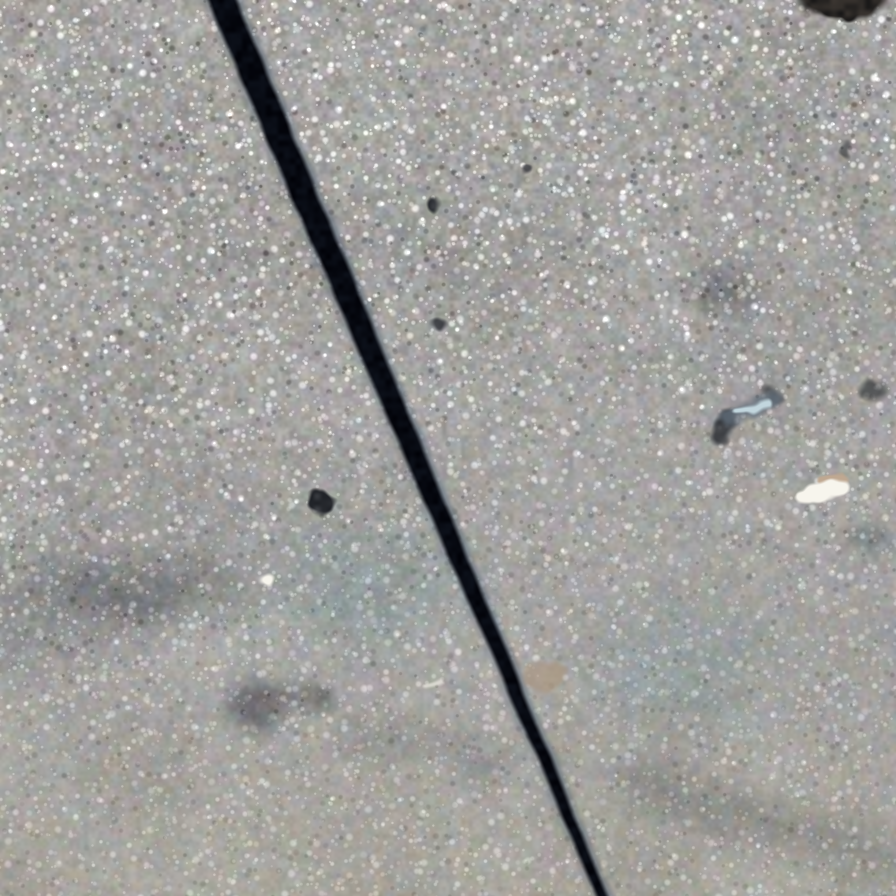
A Shadertoy shader for this texture:

```glsl
// Weathered grey concrete crossed by a tapering dark joint, with small debris.
// Layered value noise makes the stone, jittered cells scatter bright and dark
// grains, and soft ellipses and capsules place the stains and objects.

const vec3 STONE = vec3(0.637, 0.633, 0.624);
const vec3 JOINT = vec3(0.025, 0.035, 0.065);
const vec3 JOINT_RIM = vec3(0.38, 0.43, 0.48);
const vec3 SOOT = vec3(0.17, 0.18, 0.20);
const vec3 RUST = vec3(0.67, 0.58, 0.49);
const vec3 CHALK = vec3(0.97, 0.96, 0.93);
const float JOINT_BOTTOM_X = 0.673;
const float JOINT_TOP_X = 0.247;
const float JOINT_BOTTOM_HALF = 0.0055;
const float JOINT_TOP_HALF = 0.0150;
const float GRAIN_CONTRAST = 0.17;
const float TINT_CONTRAST = 0.045;

float hash(vec2 p) {
    vec3 q = fract(vec3(p.xyx) * 0.1031);
    q += dot(q, q.yzx + 33.33);
    return fract((q.x + q.y) * q.z);
}

float noise(vec2 p) {
    vec2 i = floor(p), f = fract(p);
    f = f * f * (3.0 - 2.0 * f);
    return mix(mix(hash(i), hash(i + vec2(1, 0)), f.x),
               mix(hash(i + vec2(0, 1)), hash(i + vec2(1, 1)), f.x), f.y);
}

float fbm(vec2 p) {
    float sum = 0.0, amp = 0.5;
    for (int i = 0; i < 4; i++) {
        sum += amp * noise(p);
        p = mat2(0.8, 0.6, -0.6, 0.8) * p * 2.03 + 17.0;
        amp *= 0.5;
    }
    return sum;
}

// Strength of the strongest round grain near p; density is the filled share.
float grains(vec2 p, float density, float seed) {
    vec2 cell = floor(p);
    float best = 0.0;
    for (int y = -1; y <= 1; y++)
    for (int x = -1; x <= 1; x++) {
        vec2 c = cell + vec2(x, y);
        vec2 center = c + vec2(hash(c + seed), hash(c + seed + 41.0));
        float pick = hash(c + seed + 83.0);
        float radius = mix(0.30, 0.65, hash(c + seed + 127.0));
        float spot = 1.0 - smoothstep(0.25 * radius, radius, length(p - center));
        best = max(best, spot * step(pick, density) * (1.0 - 0.6 * pick / density));
    }
    return best;
}

// Soft ellipse: 1 inside, fading to 0 over a feather relative to its radius.
float blob(vec2 p, vec2 center, vec2 radius, float feather) {
    float d = length((p - center) / radius);
    return 1.0 - smoothstep(1.0 - feather, 1.0 + feather, d);
}

float capsule(vec2 p, vec2 a, vec2 b, float radius, float soft) {
    vec2 ab = b - a;
    float t = clamp(dot(p - a, ab) / dot(ab, ab), 0.0, 1.0);
    return 1.0 - smoothstep(-soft, soft, length(p - a - ab * t) - radius);
}

vec3 concrete(vec2 p) {
    float rough = mix(0.55, 1.15, smoothstep(0.1, 0.9, p.y - 0.25 * p.x + 0.1));
    float fine = 0.55 * noise(p * 135.0) + 0.45 * noise(p * 240.0 + 9.0) - 0.5;
    vec3 col = STONE + fine * GRAIN_CONTRAST * rough + (fbm(p * 7.0) - 0.47) * 0.09;
    vec3 tint = vec3(noise(p * 85.0 + 30.0), noise(p * 85.0 + 60.0), noise(p * 85.0 + 90.0));
    col += (tint - 0.5) * vec3(1.2, 0.7, 1.4) * TINT_CONTRAST;
    col += vec3(0.012, 0.007, -0.012) * (1.0 - smoothstep(0.0, 0.3, p.y));
    col += 0.29 * rough * grains(p * 105.0, 0.22, 3.0);
    col += 0.20 * rough * grains(p * 165.0, 0.20, 211.0);
    return col - 0.17 * rough * grains(p * 120.0, 0.13, 307.0);
}

vec3 addStains(vec3 col, vec2 p) {
    vec2 q = p + 0.035 * (vec2(fbm(p * 18.0), fbm(p * 18.0 + 50.0)) - 0.47);
    float dark = 0.13 * blob(q, vec2(0.17, 0.34), vec2(0.09, 0.035), 0.8);
    dark += 0.09 * blob(q, vec2(0.05, 0.32), vec2(0.10, 0.06), 0.9);
    dark += 0.21 * blob(q, vec2(0.290, 0.213), vec2(0.030, 0.026), 0.7);
    dark += 0.17 * blob(q, vec2(0.350, 0.219), vec2(0.025, 0.015), 0.7);
    dark += 0.14 * blob(q, vec2(0.805, 0.680), vec2(0.035, 0.025), 0.8);
    dark += 0.11 * blob(q, vec2(0.970, 0.395), vec2(0.025, 0.018), 0.8);
    dark += 0.09 * capsule(q, vec2(0.40, 0.18), vec2(0.55, 0.15), 0.015, 0.035);
    dark += 0.11 * capsule(q, vec2(0.72, 0.12), vec2(1.0, 0.045), 0.018, 0.04);
    col -= dark * vec3(1.05, 1.0, 0.9);
    float cool = blob(q, vec2(0.40, 0.34), vec2(0.10, 0.06), 0.9)
               + blob(q, vec2(0.76, 0.26), vec2(0.09, 0.06), 0.9);
    return col + cool * vec3(-0.055, -0.02, -0.012);
}

vec3 addJoint(vec3 col, vec2 p, float px) {
    float slope = JOINT_TOP_X - JOINT_BOTTOM_X;
    float wobble = 0.003 * (noise(vec2(p.y * 45.0, 2.0)) - 0.5);
    float side = (p.x - JOINT_BOTTOM_X - slope * p.y + wobble) / sqrt(1.0 + slope * slope);
    float halfWidth = mix(JOINT_BOTTOM_HALF, JOINT_TOP_HALF, smoothstep(-0.15, 0.95, p.y));
    float d = abs(side) - halfWidth;
    float rim = (1.0 - smoothstep(0.0, 0.010, d)) * mix(0.35, 0.65, step(0.0, side));
    col = mix(col, JOINT_RIM, rim);
    vec3 core = JOINT + 0.07 * (noise(p * 150.0) - 0.5) * vec3(0.6, 0.8, 1.0);
    return mix(col, core, 1.0 - smoothstep(-0.003 - px, 0.002 + px, d));
}

vec3 addDebris(vec3 col, vec2 p, float px) {
    vec2 q = p + 0.007 * (vec2(noise(p * 95.0), noise(p * 95.0 + 70.0)) - 0.5);
    float s = 0.0015 + px;
    vec3 soot = SOOT + 0.16 * (noise(p * 130.0) - 0.5);
    col = mix(col, RUST, 0.65 * blob(q, vec2(0.607, 0.245), vec2(0.024, 0.017), 0.3));
    col = mix(col, soot, blob(q, vec2(0.357, 0.440), vec2(0.0145), 0.2));
    col = mix(col, soot * vec3(0.95, 0.83, 0.70), blob(q, vec2(0.940, 1.002), vec2(0.046, 0.025), 0.15));
    // Loose dark chips
    float chips = blob(q, vec2(0.484, 0.772), vec2(0.007), 0.5);
    chips = max(chips, 0.75 * blob(q, vec2(0.586, 0.811), vec2(0.006), 0.5));
    chips = max(chips, 0.85 * blob(q, vec2(0.490, 0.637), vec2(0.008, 0.006), 0.5));
    chips = max(chips, 0.55 * blob(q, vec2(0.944, 0.833), vec2(0.005, 0.010), 0.5));
    chips = max(chips, 0.60 * blob(q, vec2(0.974, 0.564), vec2(0.014, 0.012), 0.4));
    col = mix(col, soot, chips);
    // Metal pin with shadowed ends
    col = mix(col, soot, 0.85 * capsule(q, vec2(0.803, 0.514), vec2(0.815, 0.537), 0.008, s * 2.0));
    col = mix(col, soot, 0.65 * capsule(q, vec2(0.858, 0.562), vec2(0.867, 0.553), 0.006, s * 2.0));
    col = mix(col, JOINT_RIM, 0.8 * capsule(q, vec2(0.814, 0.535), vec2(0.862, 0.553), 0.008, s * 2.0));
    col = mix(col, vec3(0.76, 0.84, 0.87), capsule(q, vec2(0.824, 0.541), vec2(0.857, 0.549), 0.004, s));
    // Pale flake and bright chips
    col = mix(col, RUST + 0.08, capsule(q, vec2(0.920, 0.464), vec2(0.939, 0.467), 0.006, s));
    col = mix(col, CHALK, capsule(q, vec2(0.898, 0.446), vec2(0.937, 0.457), 0.0095, s));
    col = mix(col, CHALK, blob(q, vec2(0.299, 0.354), vec2(0.007), 0.4));
    return mix(col, CHALK, 0.6 * capsule(q, vec2(0.477, 0.232), vec2(0.494, 0.240), 0.003, s));
}

void mainImage(out vec4 fragColor, in vec2 fragCoord) {
    vec2 p = fragCoord / iResolution.xy;
    float px = 1.0 / iResolution.y;
    vec3 col = addStains(concrete(p), p);
    col = addJoint(col, p, px);
    col = addDebris(col, p, px);
    fragColor = vec4(clamp(col, 0.0, 1.0), 1.0);
}
```
